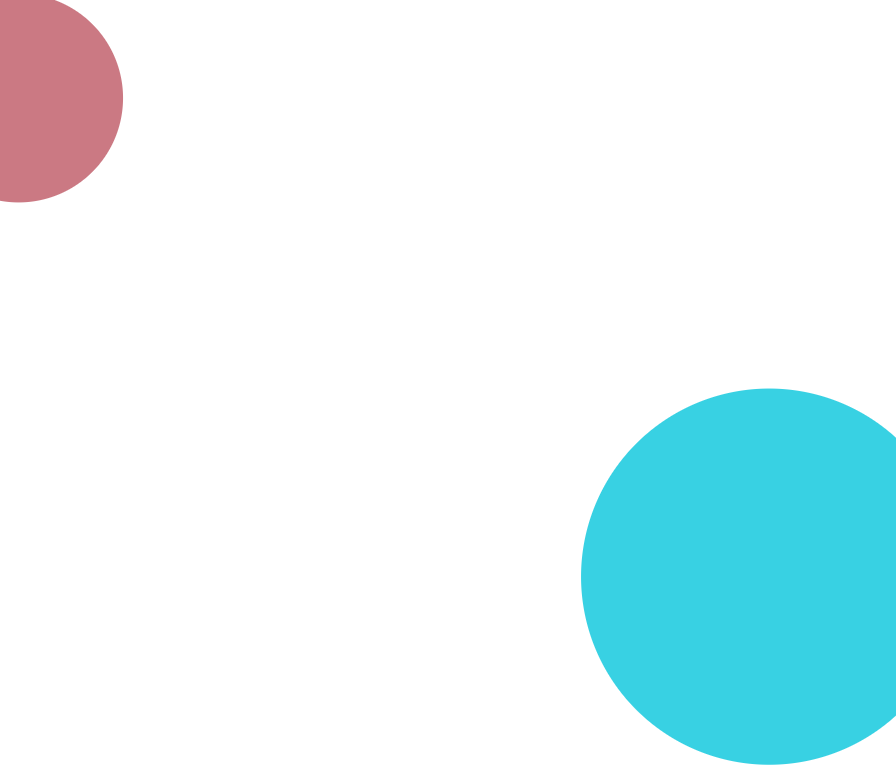
Write a Shadertoy shader that draws this background.

```glsl
// Two flat discs, rose at the upper left and cyan at the lower right, on white.

// Discs as centre x, centre y, radius, in units of the canvas height
#define ROSE_DISC vec3(0.0242, 0.8727, 0.1356)
#define CYAN_DISC vec3(0.9989, 0.2511, 0.2443)
#define PAPER_COLOR vec3(1.0)
#define ROSE_COLOR vec3(0.797, 0.475, 0.512)
#define CYAN_COLOR vec3(0.220, 0.820, 0.890)

// Coverage of a disc, with an edge one pixel wide
float discMask(vec2 point, vec3 disc) {
    float signedDistance = length(point - disc.xy) - disc.z;
    return clamp(0.5 - signedDistance * iResolution.y, 0.0, 1.0);
}

void mainImage(out vec4 fragColor, in vec2 fragCoord) {
    vec2 point = fragCoord / iResolution.y;

    // Layer the discs over the paper
    vec3 color = PAPER_COLOR;
    color = mix(color, ROSE_COLOR, discMask(point, ROSE_DISC));
    color = mix(color, CYAN_COLOR, discMask(point, CYAN_DISC));

    fragColor = vec4(color, 1.0);
}
```
